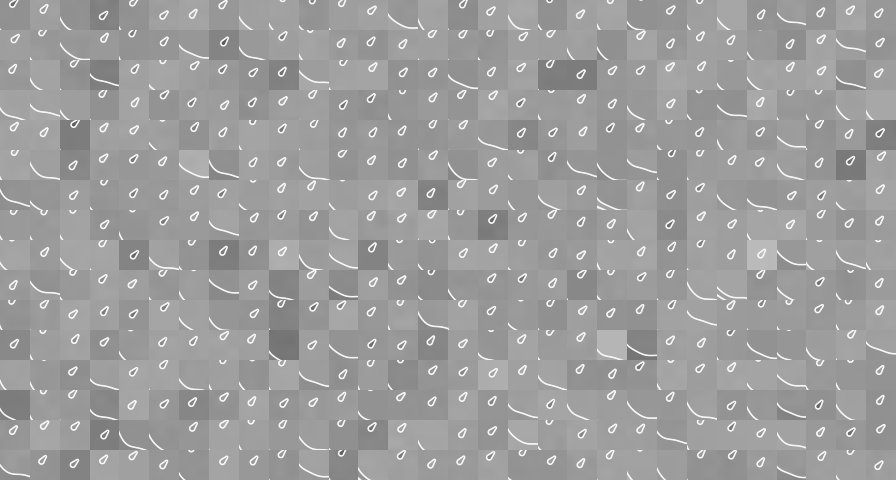
Reproduce this pattern procedurally as a WebGL 1 fragment shader.

```glsl
precision highp float;

// A 30 by 16 grid of flat grey tiles, each a window onto the same white line
// motif: a tilted hollow drop with a sagging curve beneath it. Hashes slide
// the motif up or down per tile, so either part may be cut by the tile edge.

uniform vec2 u_resolution;

const vec2 GRID = vec2(30.0, 16.0);
const float LINE_HALF_WIDTH = 0.027;
const float LINE_TONE = 0.97;
const float BASE_TONE = 0.607;
const float TONE_SPREAD = 0.085;
const float CLOUD_STRENGTH = 0.035;
const float DARK_SHARE = 0.10;
const float LIGHT_SHARE = 0.05;
const float DROP_LENGTH = 0.21;
const float DROP_HEAD = 0.085;
const float DROP_TAIL = 0.032;
const float DROP_HIGHEST = 0.43;
const float DROP_TRAVEL = 0.98;
const float CURVE_GAP = 0.90;

float hash(vec2 p, float seed) {
  vec3 q = fract(vec3(p.xyx + seed * 7.31) * vec3(0.1031, 0.1030, 0.0973));
  q += dot(q, q.yzx + 33.33);
  return fract((q.x + q.y) * q.z);
}

float valueNoise(vec2 p) {
  vec2 i = floor(p);
  vec2 f = fract(p);
  f = f * f * (3.0 - 2.0 * f);
  float top = mix(hash(i, 0.0), hash(i + vec2(1.0, 0.0), 0.0), f.x);
  float bottom = mix(hash(i + vec2(0.0, 1.0), 0.0), hash(i + 1.0, 0.0), f.x);
  return mix(top, bottom, f.y);
}

// Signed distance to a capsule with a wide head at the origin, tail along +y.
float dropDistance(vec2 p) {
  p.x = abs(p.x);
  float b = (DROP_HEAD - DROP_TAIL) / DROP_LENGTH;
  float a = sqrt(1.0 - b * b);
  float k = dot(p, vec2(-b, a));
  if (k < 0.0) return length(p) - DROP_HEAD;
  if (k > a * DROP_LENGTH) return length(p - vec2(0.0, DROP_LENGTH)) - DROP_TAIL;
  return dot(p, vec2(a, b)) - DROP_HEAD;
}

// Approximate signed distance to the sagging curve; positive lies below it.
float curveDistance(vec2 p, float start, float sag, float phase) {
  float decay = exp(-4.5 * p.x);
  float wave = 7.0 * p.x + phase;
  float height = start + sag * (1.0 - decay) + 0.12 * p.x
               + 0.025 * (sin(wave) - sin(phase));
  float slope = 4.5 * sag * decay + 0.12 + 0.175 * cos(wave);
  return (p.y - height) / sqrt(1.0 + slope * slope);
}

float tileTone(vec2 tile) {
  float tone = BASE_TONE + TONE_SPREAD * (hash(tile, 1.0) - 0.5);
  float outlier = hash(tile, 2.0);
  float depth = mix(0.4, 1.0, hash(tile, 3.0));
  tone -= 0.11 * depth * step(outlier, DARK_SHARE);
  tone += 0.09 * depth * step(1.0 - LIGHT_SHARE, outlier);
  return tone;
}

void main() {
  // Tile coordinates run downward from the top left.
  vec2 uv = gl_FragCoord.xy / u_resolution;
  vec2 p = vec2(uv.x, 1.0 - uv.y) * GRID;
  vec2 tile = floor(p);
  vec2 local = fract(p);
  float pixel = GRID.y / u_resolution.y;

  // Motif placement: most drops stay in view, a tail of tiles slides upward.
  float slide = pow(hash(tile, 4.0), 2.1);
  vec2 center = vec2(0.50 + 0.10 * (hash(tile, 5.0) - 0.5),
                     DROP_HIGHEST - DROP_TRAVEL * slide
                     + 0.14 * (hash(tile, 6.0) - 0.5));

  // The drop leans with its narrow end to the upper right.
  float lean = 0.72 + 0.22 * (hash(tile, 7.0) - 0.5);
  vec2 axis = vec2(sin(lean), -cos(lean));
  vec2 fromHead = local - center + axis * DROP_LENGTH * 0.5;
  float drop = dropDistance(vec2(dot(fromHead, vec2(-axis.y, axis.x)),
                                 dot(fromHead, axis)));

  float sag = mix(0.24, 0.48, hash(tile, 8.0));
  float curve = curveDistance(local, center.y + CURVE_GAP, sag,
                              6.2832 * hash(tile, 9.0));

  // Tile fill with faint clouds, and slight shading inside the outlines.
  float tone = tileTone(tile);
  float cloud = valueNoise(local * 2.6 + tile * 5.0) - 0.5;
  tone += CLOUD_STRENGTH * cloud * hash(tile, 10.0);
  float dropShade = 0.20 * pow(hash(tile, 11.0), 3.0) - 0.03;
  float curveShade = 0.12 * (hash(tile, 12.0) - 0.5);
  tone -= dropShade * smoothstep(0.5 * pixel, -0.5 * pixel, drop);
  tone -= curveShade * smoothstep(-0.5 * pixel, 0.5 * pixel, curve);

  // White outlines; a few tiles carry a second, lower contour.
  float line = min(abs(drop), abs(curve));
  if (hash(tile, 13.0) > 0.97) line = min(line, abs(curve - 0.17));
  float ink = smoothstep(0.6 * pixel, -0.6 * pixel, line - LINE_HALF_WIDTH);
  gl_FragColor = vec4(vec3(mix(tone, LINE_TONE, ink)), 1.0);
}
```
